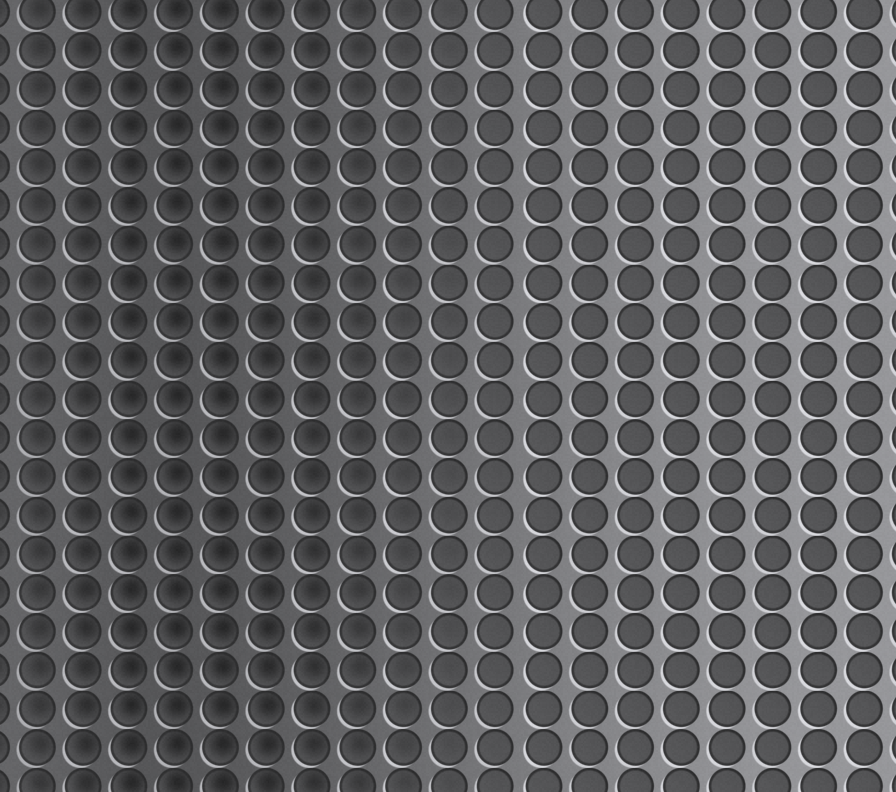
Give the GLSL for this pattern, as a Shadertoy shader.

```glsl
// Lengths are fractions of the canvas height
const vec2 PITCH = vec2(0.0578, 0.0489);
const vec2 FIRST_HOLE = vec2(0.0472, 0.0074);
const float SEAM_X = 0.656;
const float SEAM_GAP = 0.0039;
const float HOLE_RADIUS = 0.0232;
const float FLOOR_RADIUS = 0.0199;
const vec2 LIP_OFFSET = vec2(-0.0034, -0.0031);

float hash(vec2 p) {
    return fract(sin(dot(p, vec2(127.1, 311.7))) * 43758.5453);
}

float disc(vec2 p, float radius, float blur) {
    return 1.0 - smoothstep(-blur, blur, length(p) - radius);
}

// Brushed sheet: dark band near the left, brightening to the right
float sheetShade(float across) {
    float rise = mix(0.335, 0.595, smoothstep(0.12, 0.95, across));
    return rise + 0.065 * (1.0 - smoothstep(0.0, 0.2, across));
}

// Hole bottom, with a deeper shadow where the sheet is dark
float floorShade(vec2 p, float across) {
    float depth = 1.0 - smoothstep(0.25, 0.6, across);
    depth *= mix(0.55, 1.0, smoothstep(0.0, 0.16, across));
    vec2 shadowCentre = HOLE_RADIUS * vec2(0.15, 0.2);
    float shadow = 1.0 - smoothstep(0.0, HOLE_RADIUS * 1.15, length(p - shadowCentre));
    float slope = dot(p, vec2(-0.5, -0.4)) / HOLE_RADIUS;
    return 0.335 - 0.025 * depth - 0.15 * depth * shadow + 0.02 * slope;
}

void mainImage(out vec4 fragColor, in vec2 fragCoord) {
    vec2 p = fragCoord / iResolution.y;
    float across = fragCoord.x / iResolution.x;
    float blur = max(0.75 / iResolution.y, 0.0011);

    // Grid of holes, with one wider gap at the seam
    vec2 grid = p - FIRST_HOLE;
    grid.x -= SEAM_GAP * step(SEAM_X, p.x);
    vec2 cellShift = -0.5 * LIP_OFFSET;
    vec2 cell = floor((grid + cellShift) / PITCH + 0.5);
    vec2 q = grid - cell * PITCH;

    float shade = sheetShade(across);

    // Bright crescent on the lower left lip
    float columnTone = hash(vec2(cell.x, 3.0)) - 0.5;
    float lipShade = mix(0.72, 0.84, smoothstep(0.1, 0.7, across)) + 0.06 * columnTone;
    float lip = disc(q - LIP_OFFSET, HOLE_RADIUS - 0.0004, blur * 1.2);
    float facing = smoothstep(-0.1, 0.65, dot(normalize(q + 1e-5), normalize(LIP_OFFSET)));
    shade = mix(shade, lipShade, lip * facing);

    // Dark wall ring, then the hole floor
    float wallShade = 0.195 + 0.02 * dot(q, vec2(-0.7)) / HOLE_RADIUS;
    shade = mix(shade, wallShade, disc(q, HOLE_RADIUS, blur));
    shade = mix(shade, floorShade(q, across), disc(q, FLOOR_RADIUS, blur * 1.4));

    // Fine metal grain
    shade += 0.018 * (hash(floor(p * 450.0)) - 0.5);

    fragColor = vec4(shade * vec3(0.99, 0.993, 1.015), 1.0);
}
```
